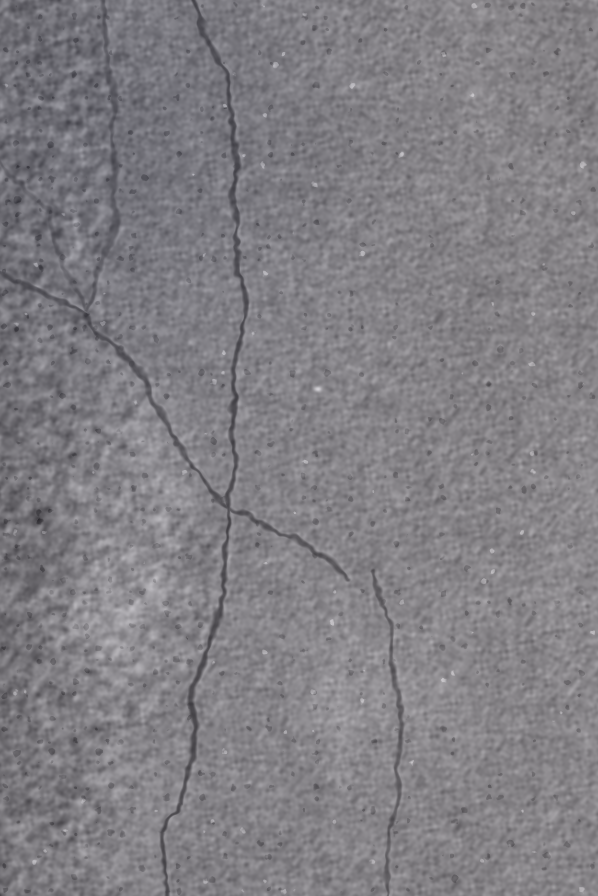
This texture is drawn by a WebGL 2 fragment shader. Its source:

```glsl
#version 300 es
precision highp float;
// Weathered grey asphalt with fine grit, worn pale patches and branching cracks.

#define BASE_TONE 0.511
#define GRIT_SCALE 190.0
#define GRIT_CONTRAST 0.085
#define ROUGH_SCALE 110.0
#define ROUGH_CONTRAST 0.12
#define CRACK_WIDTH 0.0041
#define CRACK_DEPTH 0.23
#define CRACK_WANDER 0.010
#define PATCH_GAIN 0.085
#define PIT_DEPTH 0.11
#define FLECK_GAIN 0.17

uniform vec2 u_resolution;
out vec4 fragColor;

float hash(vec2 p) {
  return fract(sin(dot(p, vec2(127.1, 311.7))) * 43758.5453);
}

float noise(vec2 p) {
  vec2 i = floor(p), f = fract(p);
  f = f * f * (3.0 - 2.0 * f);
  return mix(mix(hash(i), hash(i + vec2(1, 0)), f.x),
             mix(hash(i + vec2(0, 1)), hash(i + vec2(1, 1)), f.x), f.y);
}

// Noise on a turned lattice, centred on zero.
float grain(vec2 p) {
  return noise(mat2(0.8, 0.6, -0.6, 0.8) * p) - 0.5;
}

float fbm(vec2 p) {
  float sum = 0.0, gain = 0.5;
  for (int i = 0; i < 4; i++) {
    sum += gain * noise(p);
    p = mat2(1.6, 1.2, -1.2, 1.6) * p + 7.3;
    gain *= 0.5;
  }
  return sum / 0.9375;
}

// Side-lit bumps: difference of two shifted noise samples.
float relief(vec2 p) {
  return grain(p) - grain(p + vec2(-0.5, 0.6));
}

float segment(vec2 p, vec2 a, vec2 b) {
  vec2 d = b - a;
  return length(p - a - d * clamp(dot(p - a, d) / dot(d, d), 0.0, 1.0));
}

float chain(vec2 p, vec2 a, vec2 b, vec2 c, vec2 d) {
  return min(segment(p, a, b), min(segment(p, b, c), segment(p, c, d)));
}

float groove(float dist, float width, float pixel) {
  return 1.0 - smoothstep(0.15 * width, width + 0.6 * pixel, dist);
}

// Darkness of the whole crack network, 0 to 1.
float cracks(vec2 p, float pixel) {
  float w = CRACK_WIDTH * (0.45 + 1.1 * noise(p * 70.0));
  vec2 q = p + CRACK_WANDER * (vec2(noise(p * 27.0), noise(p * 27.0 + 40.0)) - 0.5);
  q += 0.5 * CRACK_WANDER * vec2(grain(p * 120.0 + 9.0), grain(p * 120.0 + 70.0));
  // Long upright crack
  float trunk = chain(q, vec2(0.211, 1.01), vec2(0.25, 0.919), vec2(0.263, 0.857), vec2(0.26, 0.792));
  trunk = min(trunk, chain(q, vec2(0.26, 0.792), vec2(0.271, 0.661), vec2(0.26, 0.544), vec2(0.26, 0.453)));
  trunk = min(trunk, chain(q, vec2(0.26, 0.453), vec2(0.245, 0.316), vec2(0.219, 0.232), vec2(0.212, 0.167)));
  trunk = min(trunk, chain(q, vec2(0.212, 0.167), vec2(0.202, 0.102), vec2(0.182, 0.069), vec2(0.185, -0.01)));
  // Diagonal crossing it
  float diagonal = chain(q, vec2(-0.01, 0.697), vec2(0.091, 0.651), vec2(0.156, 0.59), vec2(0.195, 0.512));
  diagonal = min(diagonal, chain(q, vec2(0.195, 0.512), vec2(0.25, 0.438), vec2(0.332, 0.398), vec2(0.388, 0.352)));
  // Thin side branches
  float right = chain(q, vec2(0.414, 0.362), vec2(0.44, 0.297), vec2(0.447, 0.18), vec2(0.432, -0.01));
  float upper = chain(q, vec2(0.111, 1.01), vec2(0.128, 0.883), vec2(0.129, 0.759), vec2(0.094, 0.655));
  float faint = chain(q, vec2(-0.01, 0.825), vec2(0.052, 0.766), vec2(0.072, 0.7), vec2(0.094, 0.655));
  float dark = max(groove(trunk, w, pixel), 0.85 * groove(diagonal, w, pixel));
  dark = max(dark, 0.75 * groove(right, 0.85 * w, pixel));
  return max(dark, max(0.65 * groove(upper, w, pixel), 0.5 * groove(faint, w, pixel)));
}

// One ragged random dot in a share of the grid cells.
float dots(vec2 p, float share, float pixel) {
  vec2 cell = floor(p);
  vec2 centre = 0.35 + 0.3 * vec2(hash(cell + 3.1), hash(cell + 8.7));
  float radius = mix(0.06, 0.26, hash(cell + 5.5));
  float shape = length(fract(p) - centre) + 0.3 * grain(p * 4.0);
  return step(1.0 - share, hash(cell)) * (1.0 - smoothstep(radius - pixel, radius + pixel, shape));
}

float blob(vec2 p, vec2 centre, vec2 size) {
  vec2 d = (p - centre) / size;
  return exp(-dot(d, d));
}

void main() {
  float pixel = 1.0 / u_resolution.y;
  vec2 p = gl_FragCoord.xy * pixel;

  // Coarser surface left of the cracks
  float edge = 0.14 + 0.11 * blob(vec2(p.y), vec2(0.34), vec2(0.25));
  float rough = 1.0 - smoothstep(-0.05, 0.03, p.x - edge + 0.05 * (fbm(p * 12.0) - 0.5));

  // Broad light and worn patches
  float tone = BASE_TONE + 0.07 * (fbm(p * 6.0) - 0.5);
  tone -= 0.065 * blob(p, vec2(0.0, 1.0), vec2(0.28, 0.4)) + 0.045 * blob(p, vec2(0.0, 0.3), vec2(0.08, 0.5));
  tone += 0.018 * smoothstep(0.2, 0.6, p.x);
  float worn = blob(p, vec2(0.13, 0.31), vec2(0.07, 0.06)) + 0.8 * blob(p, vec2(0.16, 0.43), vec2(0.05, 0.1));
  worn += 0.7 * blob(p, vec2(0.39, 0.21), vec2(0.05, 0.08)) + 0.5 * blob(p, vec2(0.13, 0.06), vec2(0.07, 0.07));
  worn += 0.4 * blob(p, vec2(0.49, 0.2), vec2(0.04, 0.08));
  tone += PATCH_GAIN * worn * (0.2 + 1.5 * fbm(p * 45.0));

  // Grit, pits and pale flecks
  float fine = GRIT_CONTRAST * (relief(p * GRIT_SCALE) + grain(p * 235.0 + 17.0));
  fine += 0.07 * grain(p * 135.0 + 5.0) + 0.04 * grain(p * 60.0);
  float coarse = relief(p * ROUGH_SCALE) + grain(p * 95.0 + 23.0) + 0.7 * (fbm(p * 50.0) - 0.5);
  tone += fine + rough * ROUGH_CONTRAST * coarse;
  tone -= PIT_DEPTH * dots(p * 78.0 + 2.0, 0.14 + 0.14 * rough, 78.0 * pixel);
  tone += FLECK_GAIN * dots(p * 90.0 + 31.0, 0.02, 90.0 * pixel);
  tone += 0.3 * blob(p, vec2(0.355, 0.566), vec2(0.0045, 0.0035));

  // Cracks with a faintly lit rim
  float dark = cracks(p, pixel);
  tone += 0.04 * cracks(p - vec2(0.004, 0.001), pixel) * (1.0 - dark);
  tone = mix(tone, BASE_TONE - CRACK_DEPTH + 0.5 * fine, 0.9 * dark);

  // Cool grey, bluer at upper left and warmer at the right
  float cool = blob(p, vec2(0.12, 0.85), vec2(0.25, 0.3)) - 0.3 * smoothstep(0.2, 0.6, p.x);
  vec3 tint = vec3(0.002, -0.006, 0.012) + 0.011 * cool * vec3(-0.7, -0.1, 1.0);
  fragColor = vec4(clamp(tone + tint, 0.0, 1.0), 1.0);
}
```
